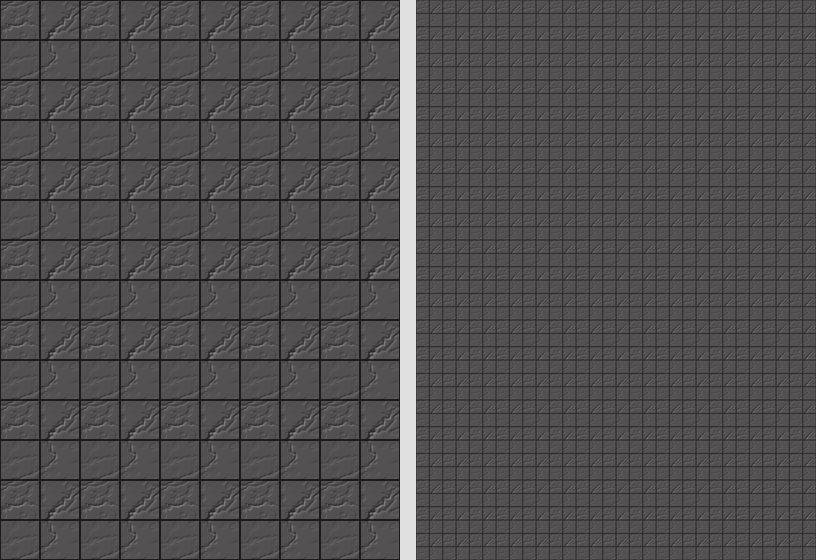
Left: one tile. Right: repeated 3 by 3.
Reproduce this texture map procedurally as a Shadertoy shader.

```glsl
const vec2 TILES = vec2(10.0, 14.0);      // tiles across and down
const float TILES_PER_BLOCK = 2.0;        // stone relief repeats every 2 x 2 tiles
const float JOINT_WIDTH = 0.036;          // in tiles
const vec3 STONE = vec3(0.332, 0.313, 0.319);
const vec3 JOINT = vec3(0.025);
const vec2 LIGHT_STEP = vec2(-0.005, 0.006);  // towards the light, in blocks
const float RELIEF = 0.27;
const float CRACK_WIDTH = 0.018;
const float WARP = 0.17;
const float CHIP_DEPTH = 0.40;
const float GRAIN = 0.12;
const float BASE_CELLS = 6.0;
const int OCTAVES = 3;
const float TAU = 6.283185;

vec2 hash2(vec2 p) {
    vec3 q = fract(p.xyx * vec3(0.1031, 0.1030, 0.0973));
    q += dot(q, q.yzx + 33.33);
    return fract((q.xx + q.yz) * q.zy);
}

// Distances to the nearest and second nearest seed, wrapping at each block
vec2 cellular(vec2 p, float period) {
    vec2 cell = floor(p * period);
    vec2 local = fract(p * period);
    vec2 nearest = vec2(8.0);
    for (int y = -1; y <= 1; y++) {
        for (int x = -1; x <= 1; x++) {
            vec2 offset = vec2(x, y);
            vec2 seed = hash2(mod(cell + offset, period) + period * 3.0);
            float d = length(offset + seed - local);
            nearest.y = min(nearest.y, max(nearest.x, d));
            nearest.x = min(nearest.x, d);
        }
    }
    return nearest;
}

vec2 roughness(vec2 p) {
    vec2 sum = vec2(0.0);
    float amplitude = 0.5;
    float period = BASE_CELLS;
    for (int i = 0; i < OCTAVES; i++) {
        sum += amplitude * (cellular(p, period) - vec2(0.45, 0.78));
        amplitude *= 0.5;
        period *= 2.0;
    }
    return sum;
}

float wrapCentered(float x) {
    return fract(x + 0.5) - 0.5;
}

float groove(float d, float width) {
    return -exp(-d * d / (width * width));
}

// Signed distance to the main crack, which winds once around the block
float mainCrack(vec2 p) {
    float a = TAU * (p.y - 0.2);
    float center = p.y + 0.2 + 0.19 * cos(a) + 0.06 * cos(2.0 * a);
    float slope = 1.0 - 1.19 * sin(a) - 0.75 * sin(2.0 * a);
    return wrapCentered(p.x - center) / sqrt(1.0 + slope * slope);
}

float stoneHeight(vec2 p) {
    vec2 rough = roughness(p);
    vec2 q = p + WARP * rough;
    vec2 r = p + WARP * vec2(-rough.y, rough.x);
    float busy = 0.5 - 0.5 * sin(TAU * p.y);
    float leftSide = 0.5 + 0.5 * cos(TAU * (p.x - 0.22));

    // Main crack and its side branch
    float h = (0.72 - 0.28 * cos(TAU * p.y)) * groove(mainCrack(q), CRACK_WIDTH);
    h += 0.6 * busy * groove(mainCrack(r) - 0.075, CRACK_WIDTH);

    // Level cracks: a deep one in the worn row, a faint one in the calm row
    float deep = wrapCentered(q.y - 0.66 - 0.05 * sin(TAU * (q.x - 0.1)));
    float faint = wrapCentered(r.y - 0.25 - 0.06 * sin(TAU * (r.x - 0.25)));
    h += 0.85 * leftSide * groove(deep, CRACK_WIDTH);
    h += 0.35 * leftSide * groove(faint, CRACK_WIDTH);

    // Chipped patches and fine grain
    float chipped = 1.0 - smoothstep(-0.19, -0.07, rough.x);
    h -= CHIP_DEPTH * mix(0.25, 1.0, busy) * chipped;
    return h + GRAIN * rough.x;
}

float reliefLight(vec2 p) {
    return stoneHeight(p - LIGHT_STEP) - stoneHeight(p + LIGHT_STEP);
}

void mainImage(out vec4 fragColor, in vec2 fragCoord) {
    // Relief, averaged over four samples
    float light = 0.0;
    for (int i = 0; i < 4; i++) {
        vec2 jitter = vec2(i & 1, i >> 1) * 0.5 - 0.25;
        vec2 tile = (fragCoord + jitter) / iResolution.xy * TILES;
        light -= reliefLight(tile / TILES_PER_BLOCK) * 0.25;
    }
    light = clamp(-light * RELIEF, -0.20, 0.24);
    vec3 color = STONE + light;

    // Joints between tiles
    vec2 tile = fragCoord / iResolution.xy * TILES;
    vec2 pixel = TILES / iResolution.xy;
    vec2 edge = abs(fract(tile + 0.5) - 0.5);
    vec2 joint = clamp((0.5 * JOINT_WIDTH - edge) / pixel + 0.5, 0.0, 1.0);
    color = mix(color, JOINT, max(joint.x, joint.y));
    fragColor = vec4(color, 1.0);
}
```
